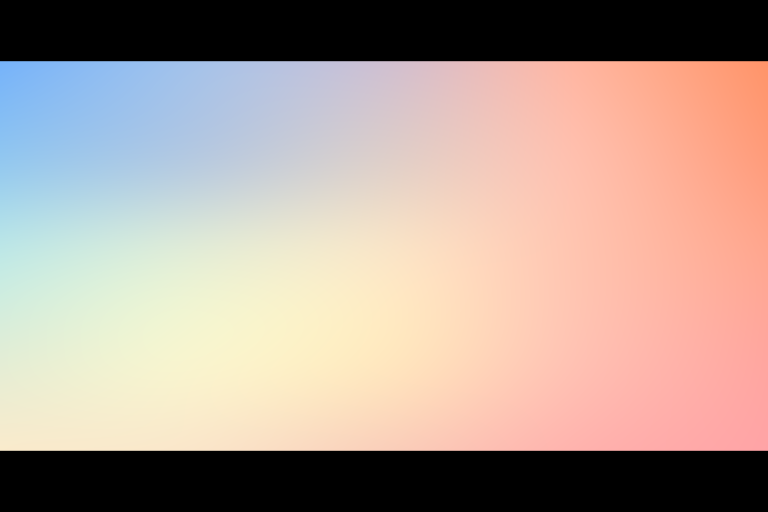
A Shadertoy shader for this background:

```glsl
// A soft pastel sky between two black letterbox bars: blue at upper left,
// pale yellow in the middle, orange and pink at right. The colour is a 5 by 5
// gradient mesh, blended by Catmull-Rom curves along x and then along y.

// Smooth curve through five evenly spaced colours, t from 0 to 1.
vec3 colourCurve(vec3 knots[5], float t) {
    float s = clamp(t, 0.0, 1.0) * 4.0;
    int i = min(int(s), 3);
    float f = s - float(i);
    vec3 b = knots[i];
    vec3 c = knots[i + 1];
    // Beyond either end the curve carries on in a straight line.
    vec3 a = i > 0 ? knots[max(i - 1, 0)] : 2.0 * b - c;
    vec3 d = i < 3 ? knots[min(i + 2, 4)] : 2.0 * c - b;
    return b + 0.5 * f * (c - a + f * (2.0 * a - 5.0 * b + 4.0 * c - d
             + f * (3.0 * (b - c) + d - a)));
}

void mainImage(out vec4 fragColor, in vec2 fragCoord) {
    vec2 uv = fragCoord / iResolution.xy;
    float bandHalf = 0.3803;
    float height = (uv.y - 0.5) / (2.0 * bandHalf) + 0.5;

    // Horizontal ramps of the mesh, from the lowest to the highest.
    vec3 peachFloor = colourCurve(vec3[5](
        vec3(0.98, 0.92, 0.80), vec3(0.98, 0.90, 0.79), vec3(0.98, 0.81, 0.73),
        vec3(1.00, 0.70, 0.68), vec3(1.00, 0.64, 0.65)), uv.x);
    vec3 yellowGlow = colourCurve(vec3[5](
        vec3(0.88, 0.93, 0.84), vec3(0.97, 0.96, 0.81), vec3(1.00, 0.91, 0.75),
        vec3(1.00, 0.76, 0.70), vec3(1.00, 0.65, 0.62)), uv.x);
    vec3 mintHaze = colourCurve(vec3[5](
        vec3(0.75, 0.91, 0.90), vec3(0.89, 0.93, 0.84), vec3(0.98, 0.90, 0.78),
        vec3(1.00, 0.77, 0.69), vec3(1.00, 0.65, 0.56)), uv.x);
    vec3 paleBlue = colourCurve(vec3[5](
        vec3(0.57, 0.78, 0.94), vec3(0.71, 0.79, 0.88), vec3(0.87, 0.81, 0.79),
        vec3(1.00, 0.75, 0.68), vec3(1.00, 0.61, 0.48)), uv.x);
    vec3 blueToOrange = colourCurve(vec3[5](
        vec3(0.46, 0.70, 0.98), vec3(0.64, 0.76, 0.92), vec3(0.81, 0.75, 0.82),
        vec3(1.00, 0.71, 0.63), vec3(1.00, 0.58, 0.41)), uv.x);

    // Blend the ramps upward.
    vec3 sky = colourCurve(vec3[5](
        peachFloor, yellowGlow, mintHaze, paleBlue, blueToOrange), height);

    // Letterbox bars with a one-pixel soft edge.
    float pixel = 1.0 / iResolution.y;
    float band = 1.0 - smoothstep(-0.5 * pixel, 0.5 * pixel,
                                  abs(uv.y - 0.5) - bandHalf);
    fragColor = vec4(clamp(sky, 0.0, 1.0) * band, 1.0);
}
```
